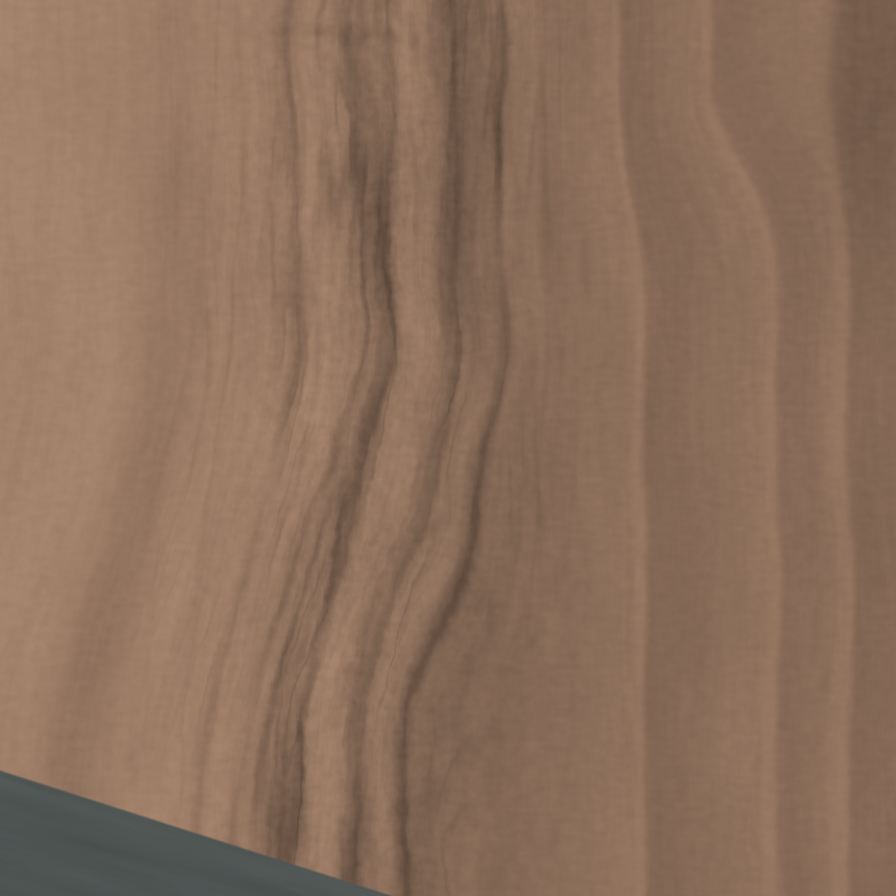
This texture is drawn by a Shadertoy shader. Its source:

```glsl
// Brown walnut board with ragged veins that run down and lean left, over a slate corner.
// A warped "grain" coordinate labels each growth line; streaks, stepped bands and
// stretched gradient noise along it set one tone, which is mapped to wood colours.

const vec3 WOOD_DARK  = vec3(0.318, 0.246, 0.200);
const vec3 WOOD_LIGHT = vec3(0.660, 0.526, 0.432);
const vec3 SLATE      = vec3(0.305, 0.328, 0.322);

vec2 hashGradient(vec2 cell) {
    vec2 k = vec2(dot(cell, vec2(127.1, 311.7)), dot(cell, vec2(269.5, 183.3)));
    return fract(sin(k) * 43758.55) * 2.0 - 1.0;
}

// Gradient noise, roughly -0.7 to 0.7
float gradientNoise(vec2 p) {
    vec2 i = floor(p), f = fract(p);
    vec2 u = f * f * f * (f * (f * 6.0 - 15.0) + 10.0);
    float a = dot(hashGradient(i), f);
    float b = dot(hashGradient(i + vec2(1, 0)), f - vec2(1, 0));
    float c = dot(hashGradient(i + vec2(0, 1)), f - vec2(0, 1));
    float d = dot(hashGradient(i + vec2(1, 1)), f - vec2(1, 1));
    return mix(mix(a, b, u.x), mix(c, d, u.x), u.y);
}

float fbm(vec2 p) {
    float sum = 0.0, gain = 0.6;
    for (int i = 0; i < 4; i++) {
        sum += gain * gradientNoise(p);
        p = p * 2.03 + 17.3;
        gain *= 0.55;
    }
    return sum;
}

float bell(float x, float centre, float width) {
    float d = (x - centre) / width;
    return exp(-d * d);
}

// Dark vein: soft body and thin core, drifting in strength, width and place
float vein(float grain, float y, float centre, float width) {
    float drift = gradientNoise(vec2(centre * 91.0, y * 5.0));
    float wander = 0.012 * gradientNoise(vec2(centre * 53.0, y * 5.0));
    float body = bell(grain, centre + wander, width * (1.1 + 0.9 * drift));
    float core = bell(grain, centre + 1.4 * wander + 0.3 * width, 0.004);
    return (0.8 * body + 0.4 * core) * (0.95 + 1.2 * drift);
}

// Short thin dark threads lying along the grain
float threads(float grain, float y, float across, float along) {
    vec2 q = vec2(grain * across, y * along);
    float ridge = 1.0 - smoothstep(0.0, 0.13, abs(gradientNoise(q)));
    return ridge * smoothstep(-0.02, 0.25, gradientNoise(q * 0.45 + 31.7));
}

// Growth band: crisp on its left edge, fading out to the right
float growthBand(float grain, float start, float width) {
    return smoothstep(start - 0.006, start + 0.006, grain)
         * (1.0 - smoothstep(start, start + width, grain));
}

// Horizontal position of a growth line, as seen where the grain runs straight
float grainCoordinate(vec2 p, float figured) {
    float lean = 1.0 - smoothstep(0.08, 0.66, p.y);
    float leftSide = 1.0 - smoothstep(0.42, 0.70, p.x);
    float swing = smoothstep(0.70, 0.91, p.y) * bell(p.x, 0.80, 0.11);
    float waver = (0.010 + 0.010 * figured) * gradientNoise(p * vec2(4.0, 5.0) + 3.7)
                + (0.004 + 0.005 * figured) * gradientNoise(p * vec2(14.0, 9.0))
                + (0.002 + 0.006 * figured) * fbm(p * vec2(75.0, 26.0));
    return p.x + 0.11 * lean * leftSide + 0.075 * swing + waver;
}

float woodTone(vec2 p) {
    float figured = bell(p.x + 0.07 * (0.6 - p.y), 0.41, 0.16);
    float g = grainCoordinate(p, figured);
    float upper = smoothstep(0.45, 0.70, p.y);

    // Broad light falloff and cloudy patches
    float tone = mix(0.95, 0.69, smoothstep(0.05, 0.62, p.x));
    tone += 0.15 * fbm(vec2(g * 6.0, p.y * 3.0));
    tone -= 0.14 * smoothstep(0.86, 0.98, p.x) * smoothstep(0.55, 0.95, p.y);

    // Soft shadow on the left, then the dark veins
    tone -= 0.20 * bell(g, 0.185, 0.038) * (1.0 - 0.5 * upper);
    tone -= 0.18 * vein(g, p.y, 0.325, 0.008);
    tone -= 0.17 * vein(g, p.y, 0.370, 0.013) * (1.0 - upper);
    tone -= 0.22 * vein(g, p.y, 0.415, 0.022);
    tone -= 0.27 * vein(g, p.y, 0.432, 0.010);
    tone -= 0.32 * vein(g, p.y, 0.503, 0.013);
    tone -= 0.32 * vein(g, p.y, 0.556, 0.008);
    tone -= 0.22 * bell(g, 0.528, 0.024) * upper;
    tone -= 0.16 * bell(g, 0.580, 0.028) * (1.0 - upper);

    // Calm stepped bands on the right, each with a pale lip
    tone -= 0.08 * growthBand(g, 0.605, 0.09);
    tone -= 0.15 * growthBand(g, 0.720, 0.13);
    tone -= 0.11 * growthBand(g, 0.868, 0.08);
    tone -= 0.13 * growthBand(g, 0.947, 0.15);
    tone += 0.07 * (bell(g, 0.713, 0.007) + bell(g, 0.862, 0.012) + bell(g, 0.938, 0.014));

    // Fibres and threads along the grain, strongest among the veins
    tone += (0.07 + 0.26 * figured) * fbm(vec2(g * 34.0, p.y * 4.0));
    tone += (0.07 + 0.14 * figured) * fbm(vec2(g * 100.0, p.y * 10.0));
    tone -= (0.01 + 0.20 * figured) * threads(g, p.y, 26.0, 2.5);
    tone -= (0.02 + 0.13 * figured) * threads(g + 0.37, p.y, 55.0, 6.0);

    // Fine mottle and cross weave
    tone += (0.09 + 0.10 * figured) * fbm(p * vec2(85.0, 70.0));
    tone += 0.05 * gradientNoise(p * vec2(45.0, 150.0));

    // Faint broken crease across the top
    float creaseLine = 0.967 - 0.10 * (p.x - 0.3) + 0.03 * fbm(p * 12.0);
    tone -= 0.12 * bell(p.y, creaseLine, 0.007) * bell(p.x, 0.38, 0.09);
    return clamp(tone + 0.02 * figured, 0.0, 1.05);
}

vec3 slateColour(vec2 p, float depth) {
    float streaks = fbm(vec2(p.x * 5.0, depth * 55.0));
    return SLATE * (1.0 + 0.12 * streaks) + 0.02 * bell(depth, 0.012, 0.01);
}

void mainImage(out vec4 fragColor, in vec2 fragCoord) {
    vec2 p = fragCoord / iResolution.xy;
    vec3 wood = mix(WOOD_DARK, WOOD_LIGHT, woodTone(p));

    // Slanted lower edge of the board
    float depth = 0.14 - 0.32 * p.x - p.y;
    float cover = smoothstep(-0.002, 0.002, depth);
    fragColor = vec4(mix(wood, slateColour(p, depth), cover), 1.0);
}
```
